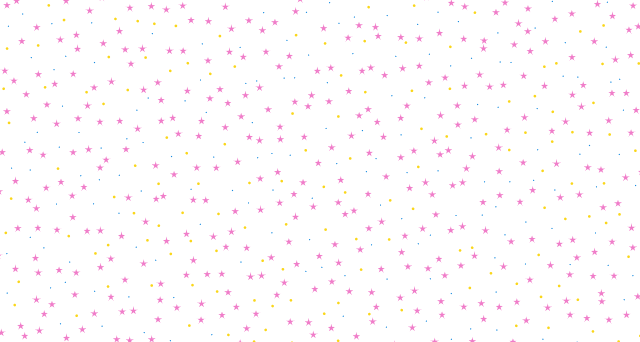
Give the GLSL for this pattern, as a Shadertoy shader.

```glsl
// Scattered confetti on white: upright pink stars, yellow dots and tiny blue dots.
// A tilted grid holds one jittered piece per cell; a low-discrepancy phase
// with some hash noise picks its kind, so that each kind stays evenly spread.

#define CELL_SIZE    0.0543   // all lengths are in canvas heights
#define GRID_TILT    0.42
#define JITTER       0.64
#define KIND_NOISE   0.30
#define STAR_SHARE   0.54
#define YELLOW_SHARE 0.23
#define STAR_RADIUS  0.0105
#define STAR_INNER   0.43     // valley radius relative to the tips
#define YELLOW_RADIUS 0.0038
#define BLUE_RADIUS  0.0017

const float PI = 3.14159;
const vec3 PAPER  = vec3(1.0);
const vec3 PINK   = vec3(0.94, 0.49, 0.79);
const vec3 YELLOW = vec3(0.98, 0.84, 0.10);
const vec3 BLUE   = vec3(0.10, 0.55, 0.88);

// Integer hash: three random values in 0..1 per cell
vec3 hashCell(ivec2 cell) {
    uvec3 v = uvec3(ivec3(cell, 7)) * 1664525u + 1013904223u;
    v.x += v.y * v.z; v.y += v.z * v.x; v.z += v.x * v.y;
    v ^= v >> 16u;
    v.x += v.y * v.z; v.y += v.z * v.x; v.z += v.x * v.y;
    return vec3(v >> 8u) / 16777216.0;
}

// Signed distance to the edge lines of a five-pointed star, one tip up
float starDistance(vec2 p, float radius) {
    float sector = PI / 5.0;
    float angle = abs(mod(atan(p.x, p.y + 1e-6), 2.0 * sector) - sector);
    vec2 folded = length(p) * vec2(cos(angle), sin(angle));
    vec2 valley = vec2(radius * STAR_INNER, 0.0);
    vec2 edge = radius * vec2(cos(sector), sin(sector)) - valley;
    return dot(folded - valley, normalize(vec2(edge.y, -edge.x)));
}

void mainImage(out vec4 fragColor, in vec2 fragCoord) {
    float pixel = 1.0 / iResolution.y;
    vec2 uv = fragCoord * pixel;
    float c = cos(GRID_TILT), s = sin(GRID_TILT);
    mat2 tilt = mat2(c, s, -s, c);
    ivec2 home = ivec2(floor(transpose(tilt) * uv / CELL_SIZE));

    vec3 color = PAPER;
    for (int y = -1; y <= 1; y++)
    for (int x = -1; x <= 1; x++) {
        // Place the piece of this cell
        ivec2 cell = home + ivec2(x, y);
        vec3 rnd = hashCell(cell);
        vec2 center = tilt * (vec2(cell) + 0.5 + JITTER * (rnd.xy - 0.5)) * CELL_SIZE;
        vec2 p = uv - center;

        // Choose its kind
        float kind = fract(dot(vec2(cell), vec2(0.7549, 0.5698)) + KIND_NOISE * rnd.z);
        float dist;
        vec3 ink;
        if (kind < STAR_SHARE) {
            dist = starDistance(p, STAR_RADIUS);
            ink = PINK;
        } else if (kind < STAR_SHARE + YELLOW_SHARE) {
            dist = length(p) - YELLOW_RADIUS;
            ink = YELLOW;
        } else {
            dist = length(p) - BLUE_RADIUS;
            ink = BLUE;
        }

        // Paint with a one-pixel soft edge
        color = mix(color, ink, clamp(0.5 - dist / pixel, 0.0, 1.0));
    }
    fragColor = vec4(color, 1.0);
}
```
